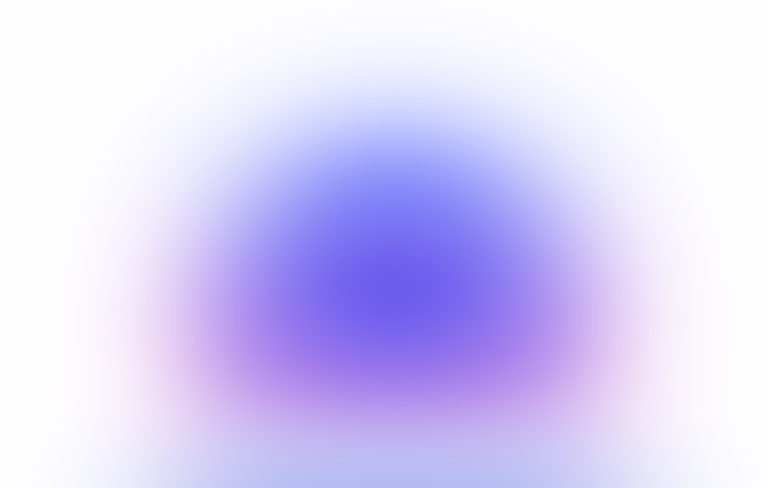
This background is drawn by a Shadertoy shader. Its source:

```glsl
const vec3 PAPER = vec3(1.0, 0.998, 1.0);
const vec3 ORCHID = vec3(0.78, 0.53, 0.90);
const vec3 ROSE = vec3(0.85, 0.53, 0.86);
const vec3 PERIWINKLE = vec3(0.69, 0.73, 0.95);
const vec3 SKY_BLUE = vec3(0.55, 0.62, 1.0);
const vec3 INDIGO = vec3(0.43, 0.36, 0.93);

// Soft bell: 1 at the centre, with its own spread and falloff on each axis
float softBell(vec2 point, vec2 center, vec2 spread, vec2 falloff) {
    vec2 reach = pow(abs(point - center) / spread, falloff);
    return exp(-reach.x - reach.y);
}

// Lay a tinted glow over the colour below
vec3 addGlow(vec3 below, vec3 tint, float strength) {
    return mix(below, tint, strength);
}

void mainImage(out vec4 fragColor, in vec2 fragCoord) {
    // Canvas heights, x measured from the glow axis
    vec2 point = (fragCoord - vec2(0.5 * iResolution.x, 0.0)) / iResolution.y;
    point.x -= 0.0225;

    float orchid = softBell(point, vec2(0.0, 0.284), vec2(0.446, 0.245), vec2(3.4, 2.0));
    float haze = softBell(point, vec2(0.0, -0.043), vec2(0.497, 0.174), vec2(3.0, 2.0));
    float sky = softBell(point, vec2(0.0, 0.558), vec2(0.307, 0.221), vec2(2.0));
    float core = softBell(point, vec2(0.0, 0.407), vec2(0.292, 0.194), vec2(2.0));

    // Orchid turns rosier toward its sides
    vec3 orchidTint = mix(ORCHID, ROSE, smoothstep(0.3, 0.55, abs(point.x)));

    // Layers from back to front
    vec3 color = addGlow(PAPER, orchidTint, orchid);
    color = addGlow(color, PERIWINKLE, haze);
    color = addGlow(color, SKY_BLUE, sky);
    color = addGlow(color, INDIGO, core);

    fragColor = vec4(color, 1.0);
}
```
